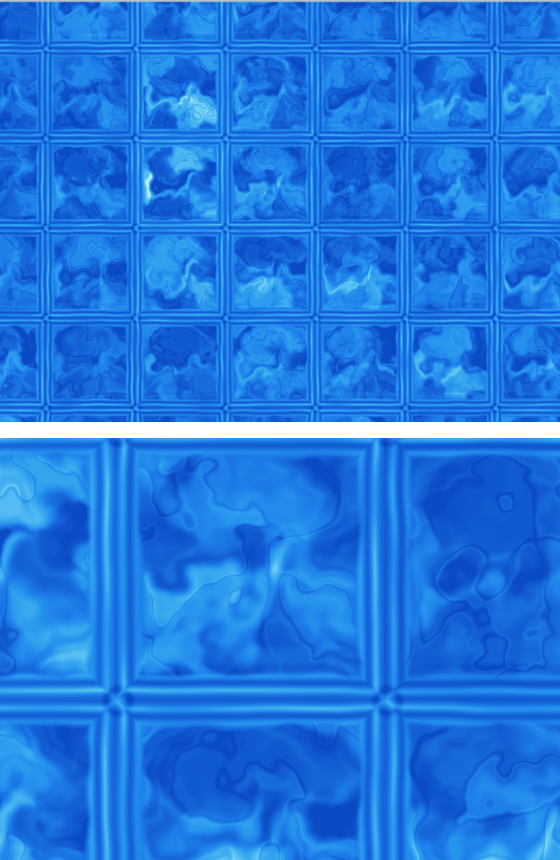
Top: the whole. Bottom: its middle third, enlarged.
Reproduce this texture procedurally as a Shadertoy shader.

```glsl
// A wall of blue glass blocks: square wavy panes framed by ribbed seams.
// All panes share one molded relief; a hash per block shifts the light refracted
// through it. Tones add up to a scalar that a blue color ramp turns into color.

const float PITCH = 0.213;                 // block size, in canvas heights
const vec2 ORIGIN = vec2(0.107, 0.034);    // first seam crossing
const vec3 DEEP = vec3(0.04, 0.29, 0.77);
const vec3 STRIP = vec3(0.70, 0.76, 0.80);
const vec3 RAMP[6] = vec3[6](
    vec3(0.08, 0.38, 0.84), vec3(0.11, 0.49, 0.91), vec3(0.16, 0.59, 0.93),
    vec3(0.25, 0.68, 0.94), vec3(0.42, 0.80, 0.96), vec3(0.75, 0.94, 0.99));

float hash(vec2 p) {
    vec3 a = fract(p.xyx * vec3(0.1031, 0.1030, 0.0973));
    a += dot(a, a.yzx + 33.33);
    return fract((a.x + a.y) * a.z);
}

float noise(vec2 p) {
    vec2 i = floor(p), f = fract(p);
    f = f * f * f * (f * (f * 6.0 - 15.0) + 10.0);
    return mix(mix(hash(i), hash(i + vec2(1, 0)), f.x),
               mix(hash(i + vec2(0, 1)), hash(i + vec2(1, 1)), f.x), f.y);
}

float fbm(vec2 p) {
    float sum = 0.0, amp = 0.56;
    for (int i = 0; i < 3; i++) {
        sum += amp * noise(p);
        p = mat2(0.8, 0.6, -0.6, 0.8) * p * 2.03 + 11.3;
        amp *= 0.5;
    }
    return sum;
}

vec2 warp(vec2 p) {
    return vec2(fbm(p + 7.1), fbm(p + 31.7)) - 0.5;
}

// Soft line or spot, 1 at d = 0
float bump(float d, float width) {
    return exp(-d * d / (width * width));
}

vec3 ramp(float t) {
    vec3 color = DEEP;
    for (int i = 0; i < 6; i++)
        color = mix(color, RAMP[i], clamp(t * 6.0 - float(i), 0.0, 1.0));
    return color;
}

// Light level of a whole block, with one glowing spot on the wall
float blockLight(vec2 id) {
    vec2 d = id + 0.5 - vec2(1.5, 2.7);
    return 0.15 + 0.45 * hash(id + 41.0) + 0.75 * exp(-1.3 * dot(d, d));
}

// Refracted tone inside a pane; q spans -0.5..0.5
float paneTone(vec2 q, vec2 id, float light) {
    vec2 seed = id * vec2(13.7, 9.1) + 50.0;
    vec2 p = q + 0.42 * warp(q * 4.0 + 3.0) + 0.28 * warp(q * 3.5 + seed);
    float cloud = smoothstep(0.25, 0.78, fbm(p * 4.2 + seed));
    float tone = 0.10 + cloud * (0.17 + 0.45 * light);

    // Smile-shaped fold, with a dark fold above it
    vec2 c = p - vec2(-0.06, 0.12);
    float lower = smoothstep(0.02, -0.16, c.y);
    float radius = length(c);
    tone += lower * bump(radius - 0.29, 0.055) * (0.08 + 0.38 * light);
    tone -= lower * bump(radius - 0.19, 0.045) * 0.14;

    // Hollow at the upper left, bright patch at the lower right
    tone -= 0.13 * bump(length(p - vec2(-0.27, 0.27)), 0.10);
    tone += 0.28 * light * bump(length(p - vec2(0.24, -0.24)), 0.13);

    // Dark slanted corner with a light edge
    float slant = dot(p - vec2(0.24, 0.22), vec2(0.83, 0.56));
    tone -= 0.15 * smoothstep(0.0, 0.08, slant);
    tone += 0.10 * bump(slant + 0.05, 0.04);

    // Thin contours of refraction
    float folds = noise(p * 5.5 + seed + 23.0) - 0.5;
    tone -= 0.12 * bump(folds, 0.045);
    tone += 0.07 * bump(folds - 0.10, 0.04);

    // Flat ripples at the foot of the pane
    float ripple = noise(vec2(q.x * 4.0, q.y * 32.0) + seed) - 0.5;
    return tone + 0.20 * ripple * smoothstep(-0.22, -0.40, q.y);
}

// Parallel ribs at signed distance s from the seam axis
float seamTone(float s, float along, float seed, float light) {
    float a = abs(s + 0.010 * (noise(vec2(along * 5.0, seed)) - 0.5));
    float side = s < 0.0 ? 3.0 : 9.0;
    float gleam = 0.4 + 0.9 * noise(vec2(along * 4.0 + side, seed + side));
    float tone = 0.24 + 0.12 * light - 0.13 * bump(a, 0.013);
    tone += gleam * 0.34 * bump(a - 0.032, 0.012);
    tone -= 0.15 * bump(a - 0.060, 0.012);
    return tone + gleam * 0.20 * bump(a - 0.087, 0.013);
}

void mainImage(out vec4 fragColor, in vec2 fragCoord) {
    vec2 uv = fragCoord / iResolution.y;
    vec2 grid = (uv - ORIGIN) / PITCH;
    vec2 id = floor(grid), q = fract(grid) - 0.5;
    vec2 seam = fract(grid + 0.5) - 0.5;
    float light = blockLight(id);

    // Pane, then ribs mitred where the two seams meet
    float tone = paneTone(q, id, light);
    float upright = seamTone(seam.x, grid.y, id.x + 60.0, light);
    float level = seamTone(seam.y, grid.x, id.y + 90.0, light) - 0.03;
    vec2 a = abs(seam);
    float frame = mix(level, upright, smoothstep(-0.012, 0.012, a.y - a.x));
    float edge = min(a.x, a.y) + 0.03 * (noise(grid * 9.0 + 70.0) - 0.5);
    tone = mix(tone, frame, smoothstep(0.115, 0.080, edge));

    // Small bead at each crossing
    float bead = length(seam - vec2(0.012, -0.006));
    tone += 0.42 * bump(bead, 0.022) - 0.20 * bump(bead - 0.045, 0.014);

    // Pale strip along the top
    float px = 1.0 / iResolution.y;
    float strip = smoothstep(-px, px, uv.y - 0.9955);
    fragColor = vec4(mix(ramp(tone), STRIP, strip), 1.0);
}
```
